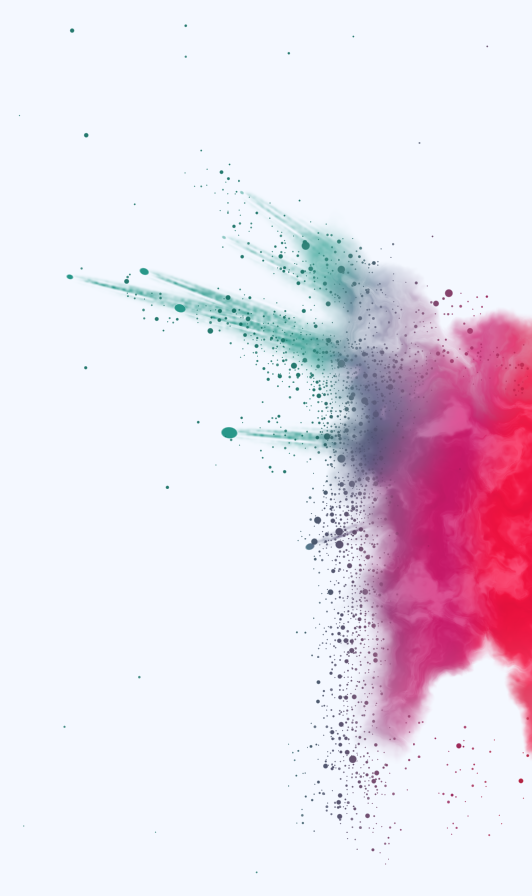
This background is drawn by a WebGL 2 fragment shader. Its source:

```glsl
#version 300 es
precision highp float;
// A burst of coloured powder on a pale ground, from teal through plum to red.
// Tapered capsules, bent by fractal noise, form the cloud; jittered grids of
// grains follow a softer spray field, and streaks fan out on the left.
uniform vec2 u_resolution;
out vec4 outColor;

const vec3 GROUND = vec3(0.957, 0.973, 1.0);
const vec3 TEAL = vec3(0.07, 0.58, 0.51);
const vec3 SLATE = vec3(0.36, 0.37, 0.52);
const vec3 MAUVE = vec3(0.61, 0.31, 0.53);
const vec3 MAGENTA = vec3(0.78, 0.10, 0.41);
const vec3 RED = vec3(0.94, 0.07, 0.25);

float hash(vec2 p) {
  vec3 q = fract(vec3(p.xyx) * 0.1031);
  q += dot(q, q.yzx + 33.33);
  return fract((q.x + q.y) * q.z);
}

float noise(vec2 p) {
  vec2 i = floor(p), f = fract(p);
  f = f * f * (3.0 - 2.0 * f);
  return mix(mix(hash(i), hash(i + vec2(1, 0)), f.x),
             mix(hash(i + vec2(0, 1)), hash(i + vec2(1, 1)), f.x), f.y);
}

float fbm(vec2 p) {
  float sum = 0.0, amp = 0.5;
  for (int i = 0; i < 5; i++) {
    sum += amp * noise(p);
    p = mat2(1.6, 1.2, -1.2, 1.6) * p + 7.3;
    amp *= 0.5;
  }
  return sum;
}

// Distance to a capsule whose radius runs from ra to rb.
float taper(vec2 p, vec2 a, vec2 b, float ra, float rb) {
  float h = clamp(dot(p - a, b - a) / dot(b - a, b - a), 0.0, 1.0);
  return length(p - mix(a, b, h)) - mix(ra, rb, h);
}

float blend(float a, float b) {
  float h = max(0.025 - abs(a - b), 0.0) / 0.025;
  return min(a, b) - h * h * 0.00625;
}

// Dense cloud: crest, shoulder, core and the two hanging tongues.
float cloud(vec2 p) {
  float d = taper(p, vec2(0.335, 0.627), vec2(0.43, 0.60), 0.014, 0.055);
  d = blend(d, taper(p, vec2(0.362, 0.715), vec2(0.43, 0.64), 0.012, 0.045));
  d = blend(d, taper(p, vec2(0.425, 0.57), vec2(0.48, 0.48), 0.045, 0.08));
  d = blend(d, taper(p, vec2(0.56, 0.51), vec2(0.57, 0.39), 0.10, 0.10));
  d = blend(d, taper(p, vec2(0.50, 0.47), vec2(0.482, 0.33), 0.09, 0.068));
  d = blend(d, taper(p, vec2(0.482, 0.33), vec2(0.433, 0.19), 0.062, 0.022));
  d = blend(d, taper(p, vec2(0.50, 0.29), vec2(0.51, 0.27), 0.035, 0.032));
  d = blend(d, taper(p, vec2(0.595, 0.33), vec2(0.612, 0.18), 0.045, 0.025));
  return blend(d, taper(p, vec2(0.53, 0.617), vec2(0.62, 0.605), 0.018, 0.022));
}

float puff(vec2 p, vec2 a, vec2 b, float ra, float rb) {
  return 1.0 - smoothstep(-0.03, 0.035, taper(p, a, b, ra, rb));
}

// Chance of finding a grain at p.
float spray(vec2 p) {
  p += 0.05 * (vec2(noise(p * 17.0), noise(p * 17.0 + 40.0)) - 0.5);
  float s = puff(p, vec2(0.385, 0.56), vec2(0.39, 0.38), 0.03, 0.04);
  s = max(s, puff(p, vec2(0.39, 0.38), vec2(0.395, 0.13), 0.035, 0.02));
  s = max(s, 0.8 * puff(p, vec2(0.27, 0.63), vec2(0.40, 0.58), 0.012, 0.05));
  s = max(s, 0.4 * puff(p, vec2(0.24, 0.79), vec2(0.40, 0.68), 0.008, 0.03));
  s = max(s, 0.45 * puff(p, vec2(0.12, 0.692), vec2(0.33, 0.63), -0.012, 0.025));
  s = max(s, 0.6 * puff(p, vec2(0.27, 0.51), vec2(0.39, 0.50), -0.01, 0.02));
  s = max(s, 0.35 * puff(p, vec2(0.44, 0.64), vec2(0.53, 0.67), 0.02, 0.0));
  s = max(s, 0.5 * puff(p, vec2(0.48, 0.61), vec2(0.60, 0.58), 0.005, 0.02));
  s = max(s, 0.2 * puff(p, vec2(0.36, 0.13), vec2(0.44, 0.06), 0.03, 0.01));
  return max(s, 0.06 * puff(p, vec2(0.46, 0.13), vec2(0.60, 0.16), 0.06, 0.05));
}

// One layer of round grains, count cells per canvas height.
float grains(vec2 p, float count, float amount, float stray, float px) {
  vec2 id = floor(p * count);
  float size = mix(0.11, 0.34, pow(hash(id + 5.1), 3.0));
  vec2 jitter = vec2(hash(id + 11.7), hash(id + 29.3)) - 0.5;
  vec2 centre = (id + 0.5 + jitter * (0.9 - 2.0 * size)) / count;
  float on = step(hash(id + count), amount * spray(centre) + stray);
  return on * (1.0 - smoothstep(-px, px, length(p - centre) - size / count));
}

// A fibrous trail, widening from a solid head at a towards b.
float streak(vec2 p, vec2 a, vec2 b, float head, float width, float px) {
  vec2 dir = normalize(b - a), q = p - a;
  float u = dot(q, dir), v = dot(q, vec2(-dir.y, dir.x));
  float t = u / length(b - a);
  float w = width * (0.2 + 0.8 * clamp(t, 0.0, 1.0));
  float fibre = noise(vec2(u * 25.0, v * 330.0)) * (0.4 + 0.6 * noise(p * 260.0));
  float trail = exp(-v * v / (w * w)) * smoothstep(0.0, 0.08, t) * (1.0 - smoothstep(0.7, 1.2, t));
  float tip = 1.0 - smoothstep(-px, px, length(vec2(u * 0.7, v)) - head);
  return max(tip, trail * fibre * 1.1);
}

vec3 pigment(vec2 p) {
  float t = p.x - 0.3 * max(p.y - 0.58, 0.0) + 0.03 * (1.0 - smoothstep(0.4, 0.53, p.y));
  t += 0.05 * (fbm(p * 9.0) - 0.5);
  vec3 c = mix(TEAL, SLATE, smoothstep(0.325, 0.41, t));
  c = mix(c, MAUVE, smoothstep(0.40, 0.465, t));
  c = mix(c, MAGENTA, smoothstep(0.45, 0.525, t));
  return mix(c, RED, smoothstep(0.53, 0.60, t));
}

void main() {
  vec2 p = gl_FragCoord.xy / u_resolution.y;
  float px = 0.8 / u_resolution.y;
  vec3 hue = pigment(p);

  // Billowing body, thin towards the top and the left
  vec2 warp = vec2(fbm(p * 14.0), fbm(p * 14.0 + 31.0)) - 0.5;
  float smoke = fbm(p * 17.0 + warp * 3.5);
  float d = cloud(p + warp * 0.065) + 0.025 * (smoke - 0.5);
  float feather = mix(0.026, 0.010, smoothstep(0.40, 0.50, p.x));
  float body = 1.0 - smoothstep(-feather, feather, d);
  float thin = smoothstep(0.50, 0.62, p.y) * (1.0 - 0.4 * smoothstep(0.54, 0.59, p.x));
  body *= mix(1.0, clamp(smoke * 1.5 - 0.05, 0.2, 0.95), thin);
  body *= mix(0.72, 1.0, smoothstep(0.18, 0.32, p.y));
  vec3 shade = hue * (0.86 + 0.28 * smoke);
  shade = mix(shade, vec3(0.93, 0.80, 0.90), 0.30 * smoothstep(0.48, 0.75, smoke));
  vec3 color = mix(GROUND, shade, body);

  // Streaks thrown to the left
  float s = streak(p, vec2(0.078, 0.691), vec2(0.31, 0.635), 0.0025, 0.012, px);
  s = max(s, streak(p, vec2(0.161, 0.697), vec2(0.35, 0.625), 0.0036, 0.014, px));
  s = max(s, streak(p, vec2(0.201, 0.656), vec2(0.37, 0.610), 0.0045, 0.020, px));
  s = max(s, streak(p, vec2(0.256, 0.517), vec2(0.40, 0.505), 0.0062, 0.014, px));
  s = max(s, 0.5 * streak(p, vec2(0.27, 0.785), vec2(0.38, 0.71), 0.0015, 0.016, px));
  s = max(s, 0.5 * streak(p, vec2(0.25, 0.735), vec2(0.38, 0.67), 0.0015, 0.016, px));
  s = max(s, streak(p, vec2(0.346, 0.390), vec2(0.41, 0.412), 0.0035, 0.010, px));
  color = mix(color, hue * 0.95, s * 0.9);

  // Flying grains, coarse to fine
  float stray = 0.0015 * smoothstep(0.3, 0.4, p.y) * (1.0 - smoothstep(0.86, 0.9, p.y));
  float g = grains(p, 75.0, 0.30, 0.0, px);
  g = max(g, grains(p + 3.1, 130.0, 0.0, stray, px));
  g = max(g, grains(p, 128.0, 0.55, 0.0, px));
  g = max(g, 0.85 * grains(p, 215.0, 0.65, 0.0, px));
  color = mix(color, hue * 0.72, g * mix(0.9, 0.4, body));
  outColor = vec4(color, 1.0);
}
```
